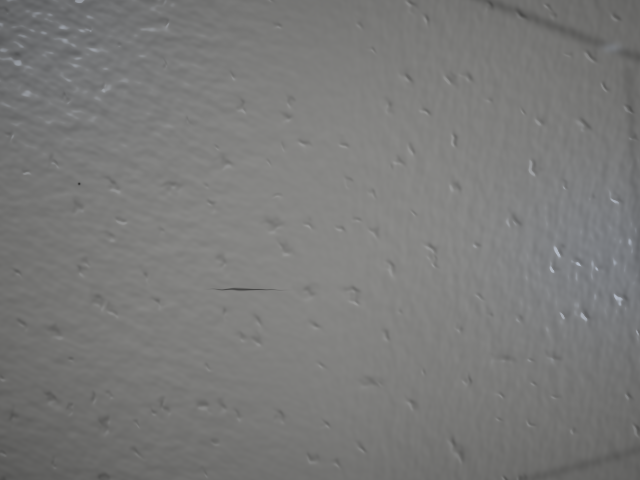
A Shadertoy shader for this texture:

```glsl
const vec3 PAINT = vec3(1.0, 0.998, 0.985);
const vec3 COOL_SHEEN = vec3(0.86, 0.95, 1.1);
const vec2 DEEP_PITS[5] = vec2[5](vec2(0.57, 0.53), vec2(0.36, 0.61),
    vec2(0.77, 0.2), vec2(1.05, 0.25), vec2(0.64, 0.39));

vec2 hash2(vec2 p) {
    vec3 q = fract(p.xyx * vec3(0.1031, 0.103, 0.0973));
    q += dot(q, q.yzx + 33.33);
    return fract((q.xx + q.yz) * q.zy);
}

float cornerSlope(vec2 cell, vec2 offset) {
    return dot(hash2(cell) * 2.0 - 1.0, offset);
}

// Gradient noise, roughly -0.7 to 0.7
float noise(vec2 p) {
    vec2 i = floor(p), f = fract(p);
    vec2 u = f * f * f * (f * (f * 6.0 - 15.0) + 10.0);
    vec2 e = vec2(1.0, 0.0);
    float low = mix(cornerSlope(i, f), cornerSlope(i + e, f - e), u.x);
    float high = mix(cornerSlope(i + e.yx, f - e.yx), cornerSlope(i + 1.0, f - 1.0), u.x);
    return mix(low, high, u.y);
}

vec2 rotate(vec2 p, float a) {
    float c = cos(a), s = sin(a);
    return vec2(c * p.x - s * p.y, s * p.x + c * p.y);
}

float glow(vec2 p, vec2 center, vec2 size) {
    vec2 d = (p - center) / size;
    return exp(-dot(d, d));
}

float segmentDistance(vec2 p, vec2 a, vec2 b) {
    vec2 d = b - a;
    return length(p - a - d * clamp(dot(p - a, d) / dot(d, d), 0.0, 1.0));
}

float leftSheen(vec2 p) { return glow(p, vec2(0.08, 0.95), vec2(0.3, 0.27)); }
float rightSheen(vec2 p) { return glow(p, vec2(1.3, 0.46), vec2(0.24, 0.2)); }

// Small scattered dents, one candidate per cell
float scatteredPits(vec2 p, float cellSize) {
    vec2 g = p / cellSize, cell = floor(g);
    float sum = 0.0;
    for (int y = -1; y <= 1; y++)
    for (int x = -1; x <= 1; x++) {
        vec2 id = cell + vec2(x, y);
        vec2 r = hash2(id + 41.0), s = hash2(id + 97.0);
        vec2 d = rotate((g - id - r) * cellSize, s.x * 1.6 - 0.2);
        float radius = mix(0.005, 0.011, s.y * s.y);
        sum += glow(d, vec2(0.0), radius * vec2(1.5, 0.8)) * step(0.4, s.x) * (0.4 + 0.6 * s.y);
    }
    return sum;
}

float pits(vec2 p) {
    vec2 q = p + 0.012 * vec2(noise(p * 55.0), noise(p * 55.0 + 19.0));
    float sum = scatteredPits(q, 0.075);
    for (int i = 0; i < 5; i++)
        sum += glow(q, DEEP_PITS[i], vec2(0.019, 0.011));
    return sum;
}

// Paint film: slanted ripples on the left, upright grains on the right
float relief(vec2 p) {
    vec2 l = rotate(p, 0.4), r = rotate(p, 0.2);
    float ripples = noise(l * vec2(22.0, 38.0)) + 0.45 * noise(l * vec2(50.0, 76.0));
    float grains = 0.75 * noise(r * vec2(48.0, 27.0)) + 0.35 * noise(r * vec2(85.0, 55.0));
    float film = mix(ripples, grains, smoothstep(0.35, 0.85, p.x));
    float rough = 1.0 + 1.5 * leftSheen(p) + 1.3 * rightSheen(p);
    return 0.0011 * rough * film - 0.0019 * pits(p);
}

vec2 slope(vec2 p) {
    vec2 e = vec2(0.0028, 0.0);
    return vec2(relief(p + e) - relief(p - e),
                relief(p + e.yx) - relief(p - e.yx)) / (2.0 * e.x);
}

// Soft joints around the block
float joints(vec2 p) {
    float d = segmentDistance(p, vec2(0.96, 1.02), vec2(1.26, 0.905));
    d = min(d, segmentDistance(p, vec2(1.26, 0.905), vec2(1.36, 0.87)));
    float side = segmentDistance(p, vec2(1.31, 0.85), vec2(1.335, 0.42));
    float base = segmentDistance(p, vec2(1.06, -0.01), vec2(1.36, 0.07));
    return exp(-d * d / 0.00013) + 0.6 * exp(-side * side / 0.00012)
         + 0.6 * exp(-base * base / 0.00012);
}

float crack(vec2 p) {
    float y = p.y - 0.397 + 0.012 * (p.x - 0.5) - 0.003 * noise(vec2(p.x * 40.0, 3.0));
    float span = smoothstep(0.42, 0.49, p.x) * (1.0 - smoothstep(0.51, 0.62, p.x));
    float width = 0.0012 + 0.0016 * glow(p, vec2(0.5, 0.397), vec2(0.02));
    return span * exp(-y * y / (width * width));
}

void mainImage(out vec4 fragColor, in vec2 fragCoord) {
    vec2 p = fragCoord / iResolution.y;
    p.x *= 1.3333 * iResolution.y / iResolution.x;

    // Broad light falling off to the corners
    vec2 v = (p - vec2(0.72, 0.53)) / vec2(0.667, 0.5);
    float tone = 0.531 - 0.078 * dot(v, v) + 0.008 * noise(p * 5.0);
    float left = leftSheen(p), right = rightSheen(p);
    tone += 0.025 * left + 0.02 * right;

    // Relief shading and dark hollows
    vec2 light = mix(vec2(-0.3, 0.95), vec2(0.75, 0.5), smoothstep(0.3, 1.0, p.x));
    float facing = -dot(slope(p), light);
    tone += clamp(0.34 * facing, -0.075, 0.07);
    tone -= 0.035 * min(pits(p), 1.3) + 0.075 * joints(p);
    tone -= 0.25 * crack(p) + 0.3 * glow(p, vec2(0.165, 0.617), vec2(0.0025));

    // Cool reflected light and glossy glints
    float cool = clamp(0.45 * left + 0.75 * right, 0.0, 1.0);
    vec3 color = tone * mix(PAINT, vec3(0.965, 0.995, 1.045), cool);
    float glint = smoothstep(0.05, 0.16, facing) * (0.12 * left + 0.2 * right + 0.02);
    glint += 0.13 * glow(p, vec2(1.275, 0.9), vec2(0.02, 0.01));
    color += glint * COOL_SHEEN;
    fragColor = vec4(clamp(color, 0.0, 1.0), 1.0);
}
```
